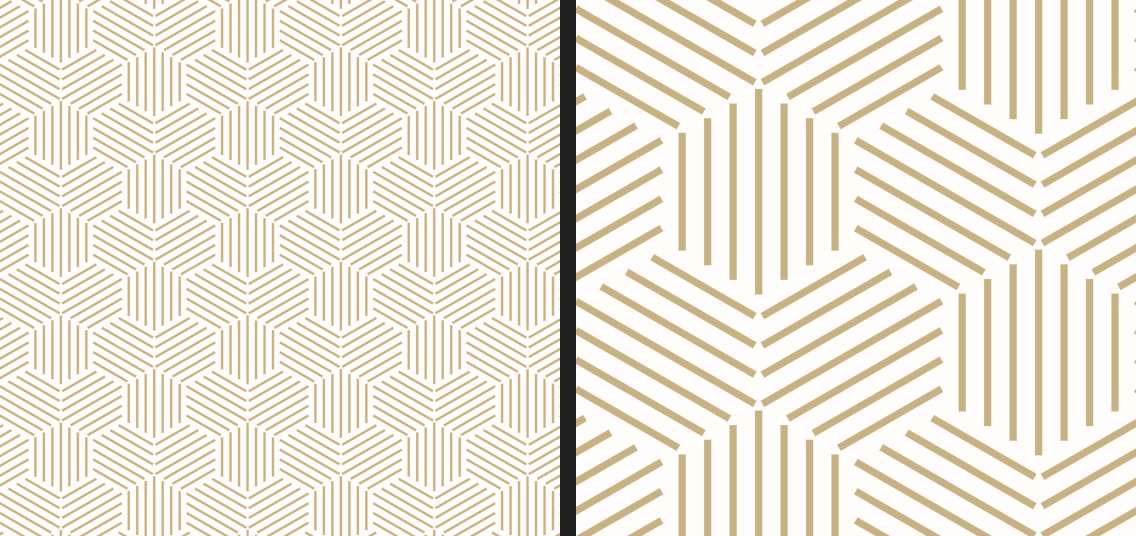
Left: the whole. Right: its middle third, enlarged.
Write a Shadertoy shader that draws this pattern.

```glsl
// Woven hexagon lattice: three striped hexagons meet at every lattice point,
// each hatched along its own arm (down, upper right, upper left).
// Each arm folds the plane onto its nearest hexagon and measures seven bars.

const float COLUMNS = 6.0;                   // lattice columns across the canvas
const float ROWS = 5.0;                      // repeats down each column
const vec2 LATTICE_ORIGIN = vec2(0.1087, 0.0141); // one junction, as canvas fraction
const float BAR_SPACING = 0.0788;            // all lengths in units of one row
const float BAR_WIDTH = 0.0224;
const float END_GAP = 0.0136;                // gap from a bar end to the hexagon edge
const float OUTER_BAR = 3.0;                 // bars on each side of the middle one
const float EDGE_SOFTNESS = 0.75;            // in output pixels
const vec3 PAPER = vec3(1.0, 0.994, 0.985);
const vec3 GOLD = vec3(0.785, 0.70, 0.515);

const float SQRT3 = sqrt(3.0);
const float HEX_SIDE = 1.0 / 3.0;
const float THIRD_TURN = radians(120.0);

// Offset from the nearest point of a triangular lattice with unit spacing.
vec2 latticeOffset(vec2 p) {
    vec2 cell = vec2(SQRT3, 1.0);
    vec2 even = mod(p + 0.5 * cell, cell) - 0.5 * cell;
    vec2 odd = mod(p, cell) - 0.5 * cell;
    return dot(even, even) < dot(odd, odd) ? even : odd;
}

// Signed distance to the bars of one hexagon; x runs along them, y across.
float hatchDistance(vec2 p) {
    float bar = clamp(round(p.y / BAR_SPACING), -OUTER_BAR, OUTER_BAR);
    float center = bar * BAR_SPACING;
    float halfLength = HEX_SIDE - abs(center) / SQRT3 - END_GAP;
    return max(abs(p.y - center) - 0.5 * BAR_WIDTH, abs(p.x) - halfLength);
}

// Nearest bar among the three arms around each junction.
float weaveDistance(vec2 p) {
    float nearest = 1.0;
    for (int arm = 0; arm < 3; arm++) {
        float angle = float(arm) * THIRD_TURN - radians(90.0);
        vec2 along = vec2(cos(angle), sin(angle));
        vec2 across = vec2(-along.y, along.x);
        vec2 local = latticeOffset(p - along * HEX_SIDE);
        nearest = min(nearest, hatchDistance(vec2(dot(local, along), dot(local, across))));
    }
    return nearest;
}

void mainImage(out vec4 fragColor, in vec2 fragCoord) {
    vec2 uv = fragCoord / iResolution.xy;
    vec2 p = (uv - LATTICE_ORIGIN) * vec2(COLUMNS * 0.5 * SQRT3, ROWS);

    float edge = EDGE_SOFTNESS * ROWS / iResolution.y;
    float ink = 1.0 - smoothstep(-edge, edge, weaveDistance(p));
    fragColor = vec4(mix(PAPER, GOLD, ink), 1.0);
}
```
